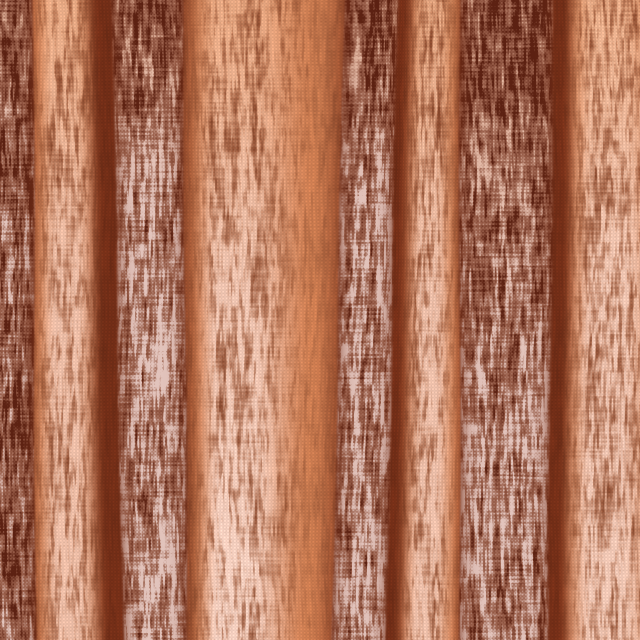
Reproduce this texture procedurally as a three.js fragment shader.

```glsl
// Backlit linen curtain: sheer single layers alternate with denser hanging folds.
// Stretched cellular noise makes the slubby yarn, sine products make the weave,
// and each fold is shaded across its width by smooth windows for glow and shadow.
varying vec2 vUv;

const float TAU = 6.28319;
const vec3 UMBER = vec3(0.36, 0.13, 0.07);
const vec3 RUST = vec3(0.45, 0.18, 0.09);
const vec3 TAN = vec3(0.79, 0.48, 0.31);
const vec3 CLAY = vec3(0.60, 0.37, 0.29);
const vec3 PEACH = vec3(0.91, 0.69, 0.55);
const vec3 PALE = vec3(0.92, 0.78, 0.72);
const vec3 LILAC = vec3(0.89, 0.77, 0.74);

float hash(vec2 p) {
  return fract(sin(dot(p, vec2(127.1, 311.7))) * 43758.5);
}

// Cellular noise: random cell tones blended by distance to jittered centres.
float cellTone(vec2 p) {
  vec2 cell = floor(p);
  float total = 0.0;
  float weight = 0.0;
  for (int j = -1; j <= 1; j++) {
    for (int i = -1; i <= 1; i++) {
      vec2 id = cell + vec2(float(i), float(j));
      vec2 centre = id + 0.2 + 0.6 * vec2(hash(id), hash(id + 37.0));
      vec2 d = p - centre;
      float w = exp(-5.0 * dot(d, d));
      total += w * hash(id + 71.0);
      weight += w;
    }
  }
  return total / weight;
}

// Rises from w.x to w.y, then falls from w.z to w.w.
float window(float x, vec4 w) {
  return smoothstep(w.x, w.y, x) * (1.0 - smoothstep(w.z, w.w, x));
}

// Signed plain weave with slightly wavering threads.
float weave(vec2 p, float count) {
  vec2 waver = 0.0012 * vec2(sin(p.y * 31.0 + p.x * 9.0), sin(p.x * 27.0 + p.y * 13.0));
  vec2 thread = sin((p + waver) * TAU * count);
  return 0.5 * (thread.x * thread.y + 0.5 * (thread.x + thread.y));
}

// Open cloth: pale light between dark slubs and crossing threads.
vec3 sheerCloth(vec2 p, float slub, float fine, float weft, float knit) {
  float rightPart = smoothstep(0.68, 0.75, p.x);
  float leftPart = 1.0 - smoothstep(0.03, 0.10, p.x);
  float dusk = smoothstep(mix(0.66, 0.35, rightPart), 1.0, p.y);
  float tone = mix(0.63, 0.35, dusk) - 0.05 * rightPart;
  tone -= leftPart * mix(0.24, 0.06, dusk);
  tone += 0.78 * (slub - 0.5) + 0.65 * (fine - 0.5) + 0.30 * (weft - 0.5);
  tone += 0.16 * knit;
  vec3 shadow = mix(UMBER, CLAY, smoothstep(0.0, 0.5, tone));
  return mix(shadow, mix(LILAC, PEACH, 0.6 * dusk), smoothstep(0.42, 1.0, tone));
}

// Dense cloth: rust edges, tan body and a streaked pale glow.
// strength holds the glow at the bottom and at the top.
vec3 foldCloth(float u, float y, vec4 shade, vec4 glow, vec2 strength, float grain, float knit) {
  vec3 body = mix(RUST, TAN, window(u, shade));
  float shine = window(u, glow);
  float lit = shine * mix(strength.x, strength.y, y);
  lit *= clamp(0.95 + 1.5 * (grain - 0.5), 0.0, 1.2);
  vec3 cloth = mix(body, mix(PALE, PEACH, smoothstep(0.5, 1.1, y)), min(lit, 1.0));
  float slubShade = max(0.54 - grain, 0.0) * (0.3 + 0.9 * shine);
  cloth = mix(cloth, RUST, min(slubShade, 0.6));
  return cloth * (1.0 + 0.18 * (grain - 0.5) + 0.09 * knit);
}

// Lays a fold over the cloth; edges holds left and right at the bottom, then top.
vec3 layFold(vec3 under, vec2 p, vec4 edges, vec4 shade, vec4 glow, vec2 strength,
  float grain, float knit) {
  vec2 side = mix(edges.xy, edges.zw, p.y);
  side += 0.0015 * sin(p.y * 8.0 + edges.x * 40.0);
  float u = (p.x - side.x) / (side.y - side.x);
  float inside = min(p.x - side.x, side.y - p.x);
  float contact = exp(-110.0 * max(-inside, 0.0));
  under = mix(under, RUST, 0.65 * contact);
  vec3 fold = foldCloth(u, p.y, shade, glow, strength, grain, knit);
  return mix(under, fold, smoothstep(-0.0025, 0.0025, inside));
}

void main() {
  vec2 p = vUv;

  // Yarn follows the slanted drape right of the broad fold.
  float lean = 0.025 * exp(-pow((p.x - 0.58) / 0.07, 2.0));
  vec2 q = vec2(p.x - lean * p.y + 0.002 * sin(p.y * 7.0), p.y);
  float slub = cellTone(q * vec2(175.0, 21.0));
  float fine = cellTone(q * vec2(320.0, 50.0) + 19.0);
  float weft = cellTone(q * vec2(34.0, 270.0) + 53.0);
  float cloud = cellTone(q * vec2(46.0, 6.0) + 83.0);
  float knit = weave(q, 190.0);
  float grain = 0.5 + 0.45 * (slub - 0.5) + 0.45 * (fine - 0.5)
    + 0.30 * (cloud - 0.5) + 0.15 * (weft - 0.5);

  vec3 color = sheerCloth(p, mix(slub, cloud, 0.25), fine, weft, knit);

  // Four folds, left to right.
  color = layFold(color, p, vec4(0.056, 0.192, 0.052, 0.174),
    vec4(-0.20, 0.15, 0.54, 0.86), vec4(0.0, 0.26, 0.50, 0.80), vec2(0.64, 0.66), grain, knit);
  color = layFold(color, p, vec4(0.293, 0.519, 0.286, 0.537),
    vec4(-0.09, 0.15, 0.82, 1.14), vec4(0.04, 0.22, 0.42, 0.84), vec2(0.86, 0.62), grain, knit);
  color = layFold(color, p, vec4(0.604, 0.718, 0.622, 0.718),
    vec4(0.06, 0.40, 0.82, 1.16), vec4(0.16, 0.44, 0.64, 0.98), vec2(0.68, 0.66), grain, knit);
  color = layFold(color, p, vec4(0.857, 1.025, 0.866, 1.025),
    vec4(0.08, 0.28, 1.10, 1.20), vec4(0.12, 0.40, 0.66, 1.16), vec2(0.76, 0.74), grain, knit);

  gl_FragColor = vec4(clamp(color, 0.0, 1.0), 1.0);
}
```
